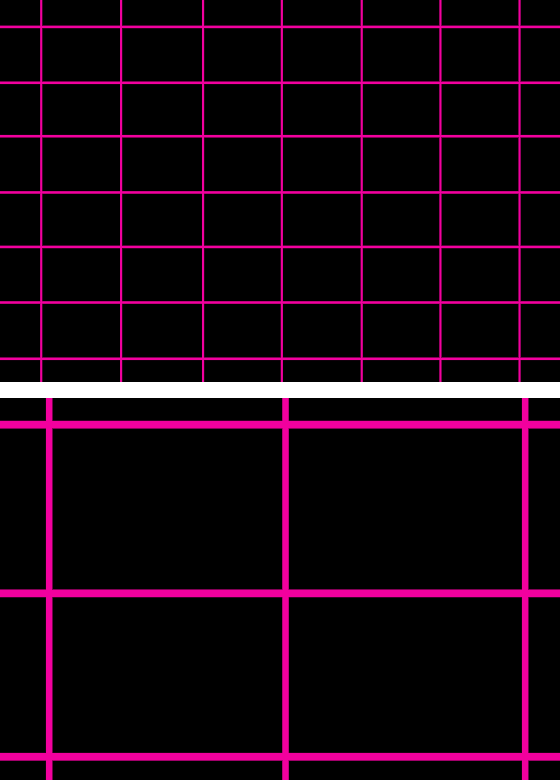
Top: the whole. Bottom: its middle third, enlarged.
This pattern is drawn by a Shadertoy shader. Its source:

```glsl
const int LINES = 7;
const vec3 BACKGROUND = vec3(0.0);
const vec3 MAGENTA = vec3(0.95, 0.0, 0.62);

// Distance to the nearest of a row of unevenly spaced lines
float lineDistance(float p, float start, float pitch, float drift[LINES]) {
    float nearest = 1.0;
    for (int i = 0; i < LINES; i++) {
        float center = start + pitch * float(i) + drift[i];
        nearest = min(nearest, abs(p - center));
    }
    return nearest;
}

// Share of a pixel covered by a line
float coverage(float dist, float halfWidth, float pixel) {
    return clamp((halfWidth - dist) / pixel + 0.5, 0.0, 1.0);
}

void mainImage(out vec4 fragColor, in vec2 fragCoord) {
    vec2 uv = fragCoord / iResolution.xy;
    vec2 pixel = 1.0 / iResolution.xy;

    // Small departures from even spacing, left to right and bottom to top
    float columnDrift[LINES] = float[LINES](0.0, 0.0003, 0.0043, 0.0026, 0.0029, 0.0011, 0.0);
    float rowDrift[LINES] = float[LINES](0.0, 0.0025, 0.0032, 0.001, 0.0034, -0.0015, 0.0);

    float columnDist = lineDistance(uv.x, 0.0736, 0.14236, columnDrift);
    float rowDist = lineDistance(uv.y, 0.0608, 0.1448, rowDrift);

    // Rows are slightly heavier than columns
    float columns = coverage(columnDist, 0.00195, pixel.x);
    float rows = coverage(rowDist, 0.0034, pixel.y);

    vec3 color = mix(BACKGROUND, MAGENTA, max(columns, rows));
    fragColor = vec4(color, 1.0);
}
```
